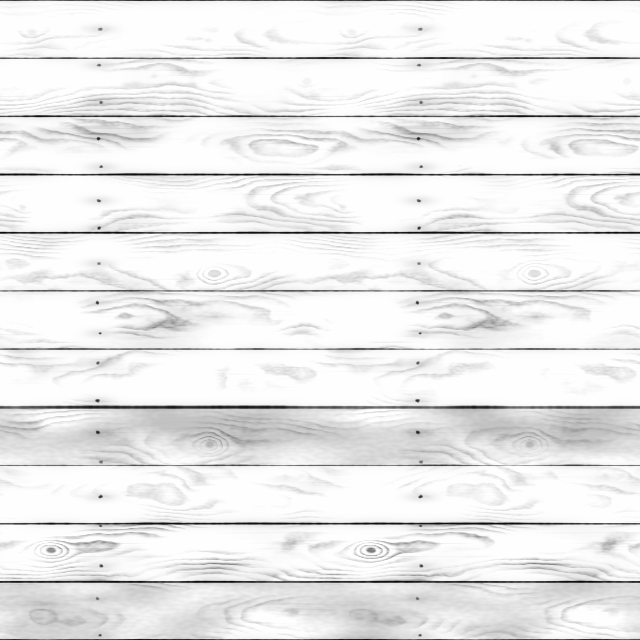
This texture map is drawn by a Shadertoy shader. Its source:

```glsl
// Whitewashed boards: eleven planks down, a board pattern running twice across.
// Grain is drawn as contour lines of stretched ovals bent by wrapping gradient
// noise; knots, nails and thin uneven seams are layered on top.

float hash(vec2 p) {
    vec3 q = fract(p.xyx * 0.1031);
    q += dot(q, q.yzx + 33.33);
    return fract((q.x + q.y) * q.z);
}

float corner(vec2 cell, vec2 offset, float period) {
    float angle = 6.2832 * hash(vec2(mod(cell.x, period), cell.y));
    return dot(vec2(cos(angle), sin(angle)), offset);
}

// Gradient noise that wraps in x after a whole number of cells
float noise(vec2 p, float period) {
    vec2 c = floor(p), f = fract(p);
    vec2 w = f * f * f * (f * (f * 6.0 - 15.0) + 10.0);
    vec2 e = vec2(1, 0);
    float low = mix(corner(c, f, period), corner(c + e.xy, f - e.xy, period), w.x);
    float high = mix(corner(c + e.yx, f - e.yx, period), corner(c + e.xx, f - e.xx, period), w.x);
    return 1.4 * mix(low, high, w.y);
}

// Per plank, from the top: seam darkness, grey tint, grain strength
const float seamDepth[11] = float[](0.75, 0.72, 0.8, 0.95, 0.9, 0.52, 0.56, 0.72, 0.58, 0.88, 0.88);
const float tint[11] = float[](0.025, 0.025, 0.03, 0.02, 0.015, 0.05, 0.015, 0.14, 0.015, 0.03, 0.135);
const float figure[11] = float[](0.5, 0.75, 0.95, 0.75, 0.65, 0.95, 0.6, 0.75, 0.5, 1.5, 0.8);

// Knot x, v and strength per plank
const vec3 knot[11] = vec3[](
    vec3(0.1, 0.55, 0.5), vec3(0.96, 0.4, 0.3), vec3(0.99, 0.55, 0.0), vec3(0.07, 0.57, 0.4),
    vec3(0.67, 0.7, 0.8), vec3(0.47, 0.5, 0.1), vec3(0.4, 0.45, 0.0), vec3(0.656, 0.63, 1.0),
    vec3(0.55, 0.45, 0.2), vec3(0.16, 0.45, 0.8), vec3(0.12, 0.6, 0.3));

// Heights of the two nails per plank; a negative one is missing
const vec2 nailHeight[11] = vec2[](
    vec2(0.5, -1), vec2(0.12, 0.76), vec2(0.38, 0.87), vec2(0.45, 0.92), vec2(0.53, -1), vec2(0.2, 0.73),
    vec2(0.24, 0.89), vec2(0.43, 0.94), vec2(0.54, -1), vec2(0.04, 0.73), vec2(0.29, 0.92));

// Darkness of the wood figure; x repeats every unit, v runs down the plank
float grain(float x, float v, float row, int id) {
    float seed = row * 37.0;
    float bend = noise(vec2(x * 3.0, v * 1.7 + seed), 3.0);
    float ripple = noise(vec2(x * 11.0, v * 5.0 + seed), 11.0);
    float tremor = noise(vec2(x * 34.0, v * 13.0 + seed), 34.0);
    float dx = fract(x - knot[id].x + 0.5) - 0.5;
    float dv = v - knot[id].y, strength = knot[id].z;

    // Long nested ovals, tightened into rings around the knot
    float r = length(vec2(dx * 4.2, dv)) + 0.025 * ripple;
    float field = 1.9 * dv * dv + 0.17 * (1.0 - cos(6.2832 * dx))
                + 0.32 * bend + 0.06 * ripple + 0.014 * tremor
                - 0.45 * strength * exp(-r * r * 32.0);
    float t = fract(field * 6.5);
    float line = smoothstep(0.0, 0.75, t) * (1.0 - smoothstep(0.75, 1.0, t));

    // Worn patches; these differ between the two repeats
    float patches = noise(vec2(x * 3.0, v * 1.8 + seed + 400.0), 3.0)
                  + 0.4 * noise(vec2(x * 5.0, v * 3.0 + seed + 900.0), 10.0);
    float wear = smoothstep(-0.3, 0.65, patches + 0.3 * exp(-r * r * 6.0));
    float fibre = noise(vec2(x * 5.0, v * 22.0 + seed * 3.0), 5.0);
    float speckle = noise(vec2(x * 60.0, v * 28.0 + seed * 5.0), 60.0);

    float dark = line * line * wear * (0.22 + 0.09 * speckle + 0.07 * ripple);
    dark += 0.05 * smoothstep(0.15, 0.6, fibre) * (0.2 + wear);
    dark += 0.09 * wear * smoothstep(0.0, 0.5, bend + 0.3 * ripple + 0.1 * speckle);
    dark += 0.22 * strength * (1.0 - smoothstep(0.02, 0.08, r));
    return dark * figure[id];
}

// Up to two small nails near the same upright on every plank
float nails(float x, float v, float row, int id, float pixel) {
    float dark = 0.0;
    for (int i = 0; i < 2; i++) {
        vec2 key = vec2(row + 3.0, float(i) + 11.0);
        float nailX = 0.311 + 0.014 * (hash(key) - 0.5);
        vec2 d = vec2((fract(x - nailX + 0.5) - 0.5) * 5.5, v - nailHeight[id][i]);
        float size = mix(0.02, 0.032, hash(key + 40.0));
        float r = length(d * vec2(0.8, 1.0)) + 0.012 * noise(vec2(x * 90.0, v * 18.0 + row), 90.0);
        float head = 1.0 - smoothstep(size - 0.015 - 0.4 * pixel, size + 0.01 + 0.4 * pixel, r);
        d *= vec2(4.0, 13.0);
        dark = max(dark, max(head * mix(0.5, 0.85, hash(key + 60.0)), 0.1 * exp(-dot(d, d))));
    }
    return dark;
}

void mainImage(out vec4 fragColor, in vec2 fragCoord) {
    vec2 uv = fragCoord / iResolution.xy;
    float x = uv.x * 2.0, y = (1.0 - uv.y) * 11.0;
    float row = mod(floor(y), 11.0), v = fract(y);
    float pixel = 11.0 / iResolution.y;
    int id = int(row);

    // Wood bleached to white, with grey clouds on the less worn planks
    float cloud = noise(vec2(x * 3.0, v * 1.2 + row * 19.0 + 700.0), 3.0)
                + 0.4 * noise(vec2(x * 4.0, v * 3.0 + row * 23.0 + 300.0), 8.0)
                + 0.15 * noise(vec2(x * 40.0, v * 18.0 + row * 29.0), 40.0);
    float shade = tint[id] * clamp(0.8 + 1.5 * cloud + 0.4 * (0.5 - v), 0.0, 1.9);
    float light = min(0.997, 1.03 - shade - grain(x, v, row, id));
    light *= 1.0 - nails(x, v, row, id, pixel);

    // Seams: thin lines of uneven darkness with a faint shadow on both sides
    float edge = mod(floor(y + 0.5), 11.0);
    float depth = seamDepth[int(edge)];
    float side = fract(y + 0.5) - 0.5;
    float ragged = noise(vec2(x * 60.0, edge * 13.0 + 0.4), 120.0);
    float broken = noise(vec2(x * 6.0, edge * 29.0 + 0.6), 12.0);
    float width = (edge == 7.0 ? 0.026 : 0.005 + 0.012 * depth) + 0.002 * ragged + 0.003 * broken;
    float reach = (side + 0.003 * broken) / length(vec2(width, 0.3 * pixel));
    float gap = exp(-reach * reach * reach * reach);
    light *= 1.0 - 0.12 * depth * exp(-abs(side) * 20.0) * (0.8 + broken);
    light *= 1.0 - gap * clamp(depth - 0.04 + 0.25 * broken + 0.08 * ragged, 0.0, 0.93);

    fragColor = vec4(vec3(clamp(light, 0.0, 1.0)), 1.0);
}
```
